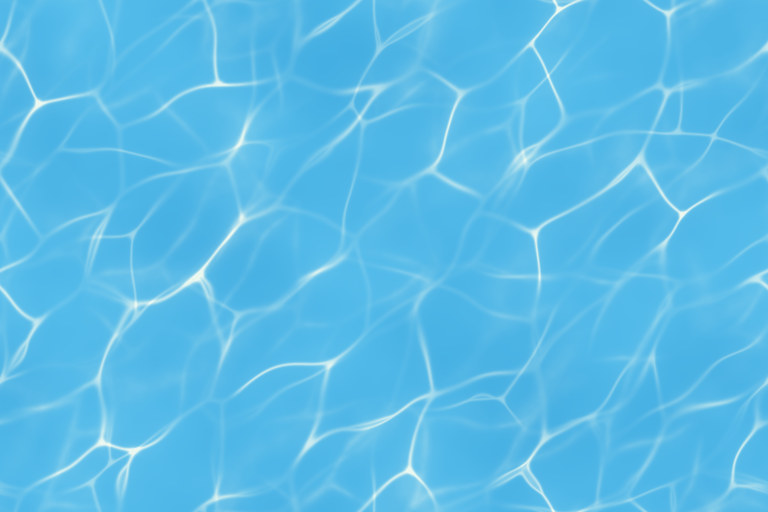
Give the GLSL for this texture, as a Shadertoy shader.

```glsl
const float TAU = 6.28319;
const vec3 DEEP_WATER = vec3(0.245, 0.670, 0.878);
const vec3 SHALLOW_WATER = vec3(0.352, 0.755, 0.930);
const vec3 SUNLIGHT = vec3(0.95, 0.985, 0.945);
const vec2 DRIFT = vec2(0.72, 0.694);   // unit direction of the long ripples

float hash(vec2 p, float seed) {
    return fract(sin(dot(p, vec2(127.1, 311.7)) + seed * 17.3) * 43758.55);
}

vec2 hash2(vec2 p, float seed) {
    return vec2(hash(p, seed), hash(p, seed + 5.7));
}

float gauss(float d, float width) {
    return exp(-d * d / (width * width));
}

// Gradient noise that wraps after a whole period
float corner(vec2 cell, vec2 offset, vec2 period, float seed) {
    float angle = TAU * hash(mod(cell, period), seed);
    return dot(vec2(cos(angle), sin(angle)), offset);
}

float gradientNoise(vec2 uv, vec2 period, float seed) {
    vec2 p = uv * period, i = floor(p), f = p - i;
    vec2 s = f * f * f * (f * (f * 6.0 - 15.0) + 10.0);
    vec2 e = vec2(1.0, 0.0);
    float low = mix(corner(i, f, period, seed),
                    corner(i + e.xy, f - e.xy, period, seed), s.x);
    float high = mix(corner(i + e.yx, f - e.yx, period, seed),
                     corner(i + e.xx, f - e.xx, period, seed), s.x);
    return mix(low, high, s.y);
}

float fbm(vec2 uv, vec2 period, float seed) {
    float sum = 0.0, weight = 1.0;
    for (int octave = 0; octave < 4; octave++) {
        sum += weight * gradientNoise(uv, period, seed + float(octave));
        period *= 2.0;
        weight *= 0.5;
    }
    return sum;
}

// Bends the straight net into flowing curves
vec2 ripple(vec2 uv, float aspect, float seed) {
    vec2 broad = vec2(gradientNoise(uv, vec2(5, 3), seed),
                      gradientNoise(uv, vec2(5, 3), seed + 1.3));
    vec2 small = vec2(gradientNoise(uv, vec2(12, 8), seed + 2.6),
                      gradientNoise(uv, vec2(12, 8), seed + 3.9));
    return uv + (0.070 * broad + 0.026 * small) / vec2(aspect, 1.0);
}

// Wrapped cell net: x = distance to the nearest line, y = to the second one
vec2 causticNet(vec2 uv, vec2 grid, float aspect, float seed) {
    mat2 stretch = mat2(1.18) - 0.56 * outerProduct(DRIFT, DRIFT);
    vec2 cellSize = vec2(aspect, 1.0) / grid;
    vec2 p = uv * grid, base = floor(p);
    vec2 nearestCell = base, nearest = vec2(0.0);
    float best = 1e3;
    for (int y = -2; y <= 2; y++)
    for (int x = -2; x <= 2; x++) {
        vec2 cell = base + vec2(x, y);
        vec2 site = cell + 0.1 + 0.8 * hash2(mod(cell, grid), seed);
        vec2 toSite = stretch * ((site - p) * cellSize);
        float d = dot(toSite, toSite);
        if (d < best) { best = d; nearest = toSite; nearestCell = cell; }
    }
    vec2 lines = vec2(1e3);
    for (int y = -2; y <= 2; y++)
    for (int x = -2; x <= 2; x++) {
        if (x == 0 && y == 0) continue;
        vec2 cell = nearestCell + vec2(x, y);
        vec2 site = cell + 0.1 + 0.8 * hash2(mod(cell, grid), seed);
        vec2 toSite = stretch * ((site - p) * cellSize);
        vec2 normal = normalize(toSite - nearest);
        float d = dot(0.5 * (toSite + nearest), normal) / length(stretch * normal);
        lines = d < lines.x ? vec2(d, lines.x) : vec2(lines.x, min(lines.y, d));
    }
    return lines;
}

// Rounds the corners where lines meet
float fillet(vec2 lines, float radius) {
    float h = max(radius - abs(lines.x - lines.y), 0.0) / radius;
    return max(min(lines.x, lines.y) - 0.25 * h * h * radius, 0.0);
}

// Crisp lines that fade, open into ribbons and glint at the knots
float brightNet(vec2 uv, vec2 grid, float aspect, float seed) {
    vec2 lines = causticNet(ripple(uv, aspect, seed), grid, aspect, seed);
    float edge = fillet(lines, 0.011);
    float power = smoothstep(-0.22, 0.40, gradientNoise(uv, vec2(9, 6), seed + 7.0));
    float opening = smoothstep(0.18, 0.5, gradientNoise(uv, vec2(12, 8), seed + 8.0));
    float ribbon = 0.008 * opening;
    float rim = gauss(edge - ribbon, mix(0.0065, 0.0030, power));
    float fill = opening * (1.0 - smoothstep(ribbon - 0.003, ribbon + 0.003, edge));
    float glow = 0.09 * exp(-edge / 0.016);
    float glint = 0.25 * gauss(lines.y, 0.008);
    return mix(0.10, 0.68, power) * (rim * (1.0 - 0.4 * opening) + 0.4 * fill)
         + power * (glow + glint);
}

// Blurred, out of focus lines
float softNet(vec2 uv, vec2 grid, float width, float aspect, float seed) {
    vec2 lines = causticNet(ripple(uv, aspect, seed), grid, aspect, seed);
    float edge = fillet(lines, 2.0 * width);
    float power = smoothstep(-0.25, 0.45, gradientNoise(uv, vec2(8, 5), seed + 9.0));
    return power * (0.6 * gauss(edge, width) + 0.4 * exp(-edge / (2.0 * width)));
}

void mainImage(out vec4 fragColor, in vec2 fragCoord) {
    vec2 uv = fragCoord / iResolution.xy;
    float aspect = iResolution.x / iResolution.y;

    // Water body
    float depth = 0.52 + 0.48 * fbm(uv, vec2(4, 3), 2.0);
    vec3 color = mix(DEEP_WATER, SHALLOW_WATER, clamp(depth, 0.0, 1.0));

    // Layers of focused and scattered sunlight
    float grain = 1.0 + 0.8 * fbm(uv, vec2(24, 16), 31.0);
    float light = brightNet(uv, vec2(7, 5), aspect, 3.0);
    light += 0.45 * brightNet(uv, vec2(6, 4), aspect, 41.0);
    light += 0.20 * grain * softNet(uv, vec2(9, 6), 0.007, aspect, 14.0);
    light += 0.11 * grain * softNet(uv, vec2(7, 5), 0.020, aspect, 23.0);
    color = mix(color, SUNLIGHT, clamp(light, 0.0, 0.95));

    fragColor = vec4(color, 1.0);
}
```
